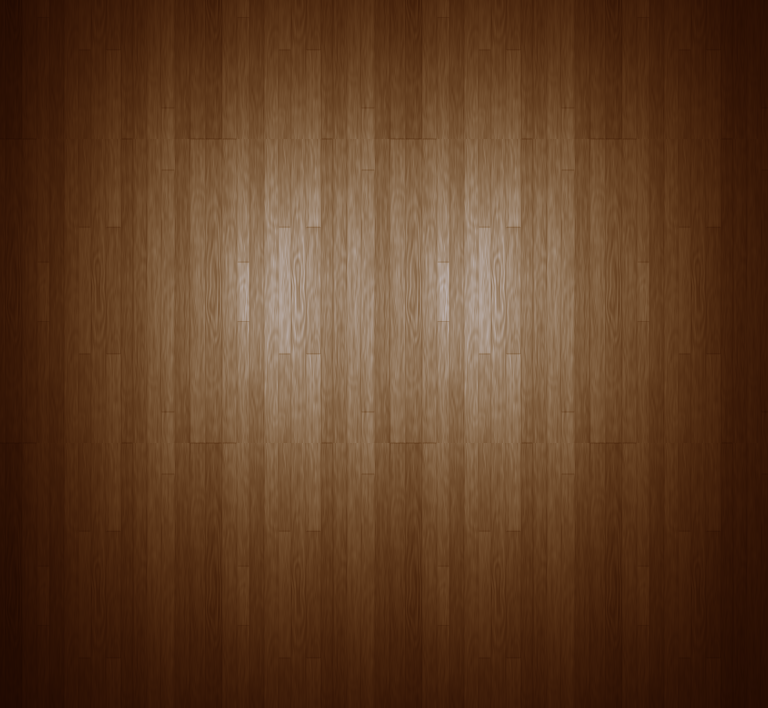
Reproduce this texture procedurally as a Shadertoy shader.

```glsl
// Vertical wooden planks with seams and oval grain under a soft warm glow.
#define TILE_SIZE vec2(0.2604, 0.4294)
#define TILE_ORIGIN vec2(0.2474, 0.8037)
#define GLOW_CENTER vec2(0.5, 0.59)
#define GLOW_WIDTH 0.437
#define GLOW_ABOVE 0.43
#define GLOW_BELOW 0.50
#define AMBIENT 0.115
#define GLOW_LEVEL 0.475
#define GRAIN_CONTRAST 0.18
#define RING_CONTRAST 0.055
#define JOINT_DARKNESS 0.09

const int PLANKS = 14;

// Left edges of the planks across one tile, closed by the right border.
const float EDGES[15] = float[15](
    0.0, 0.077, 0.16, 0.235, 0.298, 0.37, 0.4425, 0.505,
    0.58, 0.655, 0.715, 0.785, 0.855, 0.925, 1.0);

// Two seam heights per plank, measured downward in tiles; 2 means unbroken.
const vec2 SEAMS[14] = vec2[14](
    vec2(0.0, 1.0), vec2(0.0, 1.0), vec2(0.0, 1.0), vec2(0.405, 0.6),
    vec2(2.0), vec2(2.0), vec2(0.29, 0.707), vec2(2.0),
    vec2(0.29, 0.707), vec2(0.0, 1.0), vec2(2.0), vec2(2.0),
    vec2(0.102, 0.898), vec2(2.0));

// Plank tone between its seams, and outside them.
const vec2 TONES[14] = vec2[14](
    vec2(0.0, 0.0), vec2(-0.04, -0.04), vec2(0.0, 0.0), vec2(0.08, 0.03),
    vec2(-0.04, -0.04), vec2(0.03, 0.03), vec2(0.06, 0.0), vec2(0.02, 0.02),
    vec2(-0.01, 0.05), vec2(-0.05, -0.05), vec2(-0.03, -0.03), vec2(0.03, 0.03),
    vec2(0.03, 0.06), vec2(-0.06, -0.06));

float hash(vec2 p) {
    vec3 q = fract(vec3(p.xyx) * 0.1031);
    q += dot(q, q.yzx + 33.33);
    return fract((q.x + q.y) * q.z);
}

float noise(vec2 p) {
    vec2 cell = floor(p), f = fract(p);
    f = f * f * (3.0 - 2.0 * f);
    return mix(mix(hash(cell), hash(cell + vec2(1, 0)), f.x),
               mix(hash(cell + vec2(0, 1)), hash(cell + vec2(1, 1)), f.x), f.y);
}

// Thin dark line at distance d, softened over one pixel.
float joint(float d, float halfWidth, float pixel) {
    return 1.0 - smoothstep(halfWidth, halfWidth + pixel, abs(d));
}

// Streaks and elongated growth rings of one plank.
float woodGrain(vec2 p, float center, float id) {
    vec2 shift = vec2(id * 17.0, id * 5.3);
    float streaks = 0.55 * noise(p * vec2(110.0, 8.0) + shift)
                  + 0.45 * noise(p * vec2(220.0, 45.0) + shift) - 0.5;
    bool knotted = id == 1.0 || id == 7.0;
    float h = hash(vec2(id, 4.0));
    float ringY = knotted ? 0.48 : h;
    float dy = fract(p.y - ringY + 0.5) - 0.5;
    float dx = p.x - center - (knotted ? 0.0 : 0.06 * (h - 0.5));
    float warp = 0.022 * (noise(p * vec2(30.0, 14.0) + shift) - 0.5);
    float radius = length(vec2(dx, dy * 0.17)) + warp;
    float rings = cos(radius * 380.0);
    rings *= knotted ? mix(0.4, 1.0, exp(-20.0 * dy * dy)) : 0.2 + 0.3 * h;
    if (knotted) rings -= 0.8 * exp(-radius * radius * 9000.0);
    return GRAIN_CONTRAST * streaks + RING_CONTRAST * rings;
}

// Relative brightness of the wood; p.y runs downward in tiles.
float planks(vec2 p, vec2 pixel) {
    float row = floor(p.y);
    vec2 t = fract(p);
    float tone = 0.0, coverage = 0.0, lines = 0.0, grain = 0.0;
    for (int i = 0; i < PLANKS; i++) {
        float left = EDGES[i], right = EDGES[i + 1], id = float(i);
        float cover = smoothstep(-pixel.x, pixel.x, t.x - left)
                    * smoothstep(-pixel.x, pixel.x, right - t.x);
        if (cover <= 0.0) continue;
        vec2 seam = SEAMS[i];
        float between = smoothstep(-pixel.y, pixel.y, t.y - seam.x)
                      * smoothstep(-pixel.y, pixel.y, seam.y - t.y);
        float plankTone = mix(TONES[i].y, TONES[i].x, between);
        if (i < 2 && row != 0.0) plankTone -= 0.06;
        float seamLine = max(joint(t.y - seam.x, 0.001, pixel.y),
                             joint(t.y - seam.y, 0.001, pixel.y));
        float sideLine = joint(min(t.x - left, right - t.x), 0.002, pixel.x);
        tone += cover * plankTone;
        lines += cover * max(seamLine, 0.6 * sideLine);
        grain += cover * woodGrain(t, 0.5 * (left + right), id);
        coverage += cover;
    }
    float detail = tone + grain - JOINT_DARKNESS * lines;
    return 1.0 + detail / max(coverage, 0.001);
}

// Broad central light with two paler lobes beside the middle.
float glow(vec2 uv) {
    vec2 d = uv - GLOW_CENTER;
    float across = pow(abs(d.x) / GLOW_WIDTH, 3.3);
    float along = d.y / (d.y > 0.0 ? GLOW_ABOVE : GLOW_BELOW);
    float light = AMBIENT + GLOW_LEVEL * exp(-across - along * along);
    vec2 lobe = vec2(abs(d.x) - 0.135, d.y) / vec2(0.09, 0.18);
    return light + 0.06 * exp(-dot(lobe, lobe));
}

void mainImage(out vec4 fragColor, in vec2 fragCoord) {
    vec2 uv = fragCoord / iResolution.xy;
    vec2 tile = (uv - TILE_ORIGIN) / TILE_SIZE * vec2(1.0, -1.0);
    vec2 pixel = 0.7 / (iResolution.xy * TILE_SIZE);
    float level = max(glow(uv) * planks(tile, pixel), 0.0);
    // Deep brown in the shade, pale tan in the light.
    vec3 color = vec3(1.0, 1.16, 1.6) * pow(vec3(level), vec3(1.0, 1.65, 2.7));
    fragColor = vec4(clamp(color, 0.0, 1.0), 1.0);
}
```
